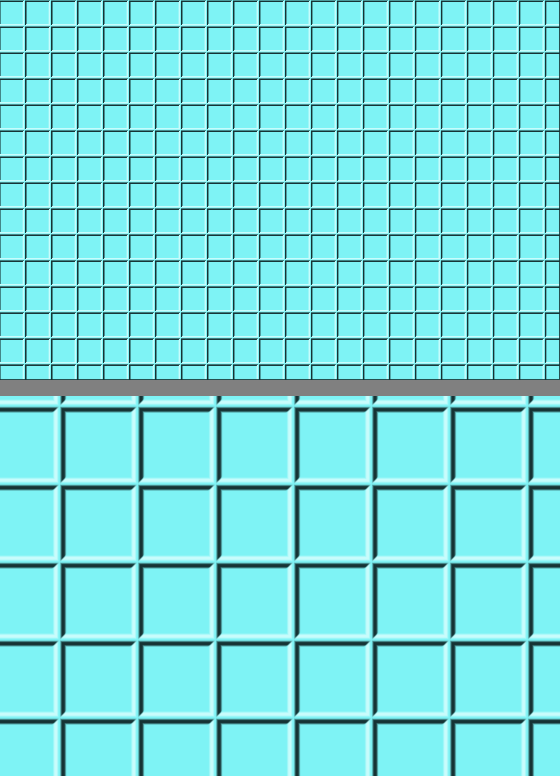
Top: the whole. Bottom: its middle third, enlarged.
Reproduce this pattern procedurally as a Shadertoy shader.

```glsl
// Grid of flat aqua square tiles with sunken bevels, dark at upper left and pale at lower right.

const float ROWS = 14.62;           // tiles down the canvas height
const vec2 GRID_OFFSET = vec2(0.943, 0.0); // first groove from the left and top, in tiles
const float SHADOW_WIDTH = 0.078;   // bevel widths, in tiles
const float LIGHT_WIDTH = 0.072;
const float BORDER_WIDTH = 0.040;   // dark rim on the right and bottom of the canvas
const float SOFTNESS = 0.040;       // edge blur, in tiles
const float BORDER_STRENGTH = 0.85;

const vec3 FACE_COLOR = vec3(0.495, 0.953, 0.960);
const vec3 SHADOW_COLOR = vec3(0.085, 0.200, 0.205);
const vec3 LIGHT_COLOR = vec3(0.790, 0.990, 0.990);

// Soft strip that rises from a tile edge and ends at the given width.
float bevelStrip(float edgeDistance, float width, float blur) {
    float rise = smoothstep(0.0, blur, edgeDistance);
    float fall = 1.0 - smoothstep(width - 0.5 * blur, width + 0.5 * blur, edgeDistance);
    return rise * fall;
}

vec3 tileColor(vec2 local, float blur) {
    float shadowDistance = min(local.x, local.y);
    float lightDistance = min(1.0 - local.x, 1.0 - local.y);

    // Mitered corners: the nearer edge decides which bevel shows
    float lightSide = smoothstep(-0.5 * blur, 0.5 * blur, shadowDistance - lightDistance);
    float shadow = bevelStrip(shadowDistance, SHADOW_WIDTH, blur) * (1.0 - lightSide);
    float light = bevelStrip(lightDistance, LIGHT_WIDTH, blur) * lightSide;

    vec3 color = mix(FACE_COLOR, LIGHT_COLOR, light);
    return mix(color, SHADOW_COLOR, shadow);
}

void mainImage(out vec4 fragColor, in vec2 fragCoord) {
    float tilesPerPixel = ROWS / iResolution.y;
    float blur = max(SOFTNESS, tilesPerPixel);

    // Tile units, measured from the upper left corner
    vec2 canvas = iResolution.xy * tilesPerPixel;
    vec2 position = fragCoord * tilesPerPixel;
    position.y = canvas.y - position.y;

    vec3 color = tileColor(fract(position - GRID_OFFSET), blur);

    // Canvas rim
    vec2 rim = canvas - position;
    float rimDistance = min(rim.x, rim.y);
    float border = 1.0 - smoothstep(BORDER_WIDTH - 0.5 * blur, BORDER_WIDTH + 0.5 * blur, rimDistance);
    color = mix(color, SHADOW_COLOR, border * BORDER_STRENGTH);

    fragColor = vec4(color, 1.0);
}
```
